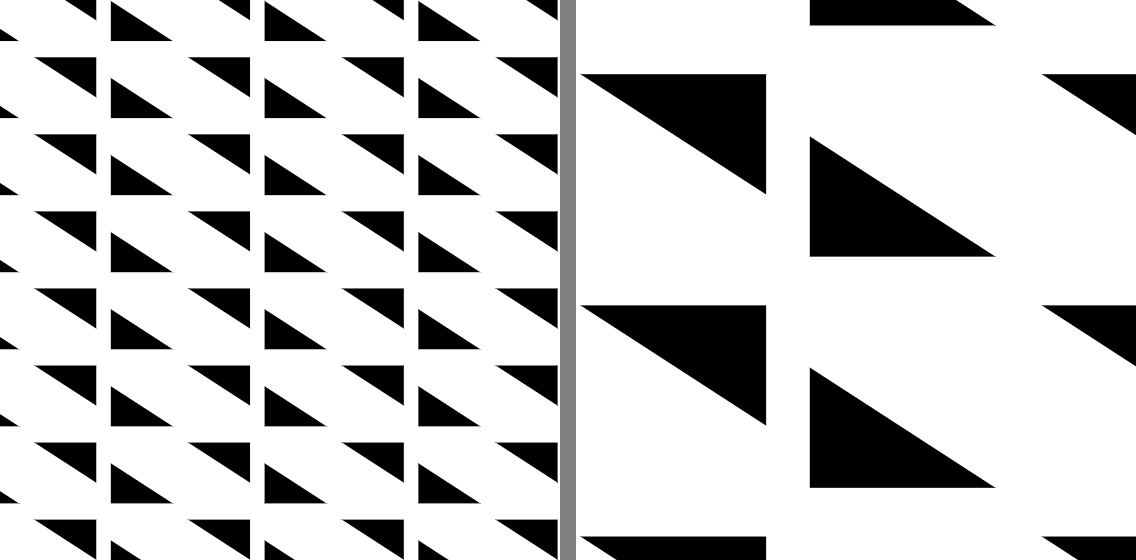
Left: the whole. Right: its middle third, enlarged.
Reproduce this pattern procedurally as a Shadertoy shader.

```glsl
const vec2 PERIOD = vec2(0.2746, 0.1376);        // size of one repeat
const vec2 PAIR_CENTER = vec2(0.1849, 0.8434);   // symmetry point of one triangle pair
const vec2 CORNER = vec2(0.0130, -0.0543);       // right-angle corner, from the pair center
const vec2 LEGS = vec2(0.1105, 0.0716);          // width and height of a triangle
const vec3 PAPER = vec3(1.0);
const vec3 INK = vec3(0.0);

// Signed distance bound to a right triangle with its right angle at the origin
float rightTriangle(vec2 p, vec2 legs) {
    float slope = dot(p - vec2(legs.x, 0.0), normalize(legs.yx));
    return max(max(-p.x, -p.y), slope);
}

void mainImage(out vec4 fragColor, in vec2 fragCoord) {
    vec2 uv = fragCoord / iResolution.y;
    float pixel = 1.0 / iResolution.y;

    // Repeat the cell around the center of each pair
    vec2 p = (fract((uv - PAIR_CENTER) / PERIOD + 0.5) - 0.5) * PERIOD;

    // A half turn maps the left triangle onto the right one
    if (p.x < 0.0) p = -p;

    float dist = rightTriangle(p - CORNER, LEGS);
    float coverage = clamp(0.5 - dist / pixel, 0.0, 1.0);
    fragColor = vec4(mix(PAPER, INK, coverage), 1.0);
}
```
